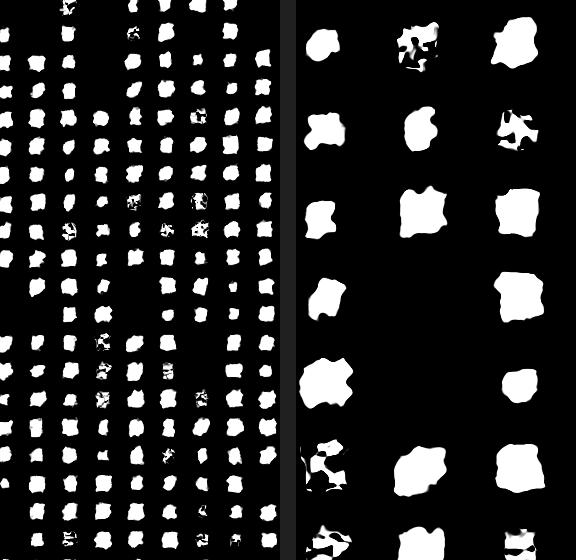
Left: the whole. Right: its middle third, enlarged.
Give the GLSL for this pattern, as a WebGL 2 fragment shader.

```glsl
#version 300 es
precision highp float;
// A grid of rough white blots on black, about 9 across and 20 down, slightly skewed.
// Each blot is a rounded box with cut diagonal corners and a noisy edge; hashes
// vary its size and place, erode some blots and leave a few cells empty.

uniform vec2 u_resolution;
out vec4 outColor;

float hash(vec2 p) {
    return fract(sin(dot(p, vec2(127.1, 311.7))) * 43758.5453);
}

float noise(vec2 p) {
    vec2 i = floor(p), f = fract(p);
    f = f * f * (3.0 - 2.0 * f);
    return mix(mix(hash(i), hash(i + vec2(1, 0)), f.x),
               mix(hash(i + vec2(0, 1)), hash(i + vec2(1, 1)), f.x), f.y);
}

float smoothMax(float a, float b, float k) {
    float h = max(k - abs(a - b), 0.0) / k;
    return max(a, b) + h * h * k * 0.25;
}

float roundedBox(vec2 p, vec2 halfSize, float radius) {
    vec2 q = abs(p) - halfSize + radius;
    return length(max(q, 0.0)) + min(max(q.x, q.y), 0.0) - radius;
}

// Signed distance to the blot of one cell; p is relative to the cell centre, y up.
float blot(vec2 p, vec2 id) {
    vec2 seed = id * 17.0;
    p -= 0.006 * (vec2(hash(id + 3.1), hash(id + 5.7)) - 0.5);

    // Uneven outline
    vec2 warp = vec2(noise(p * 75.0 + seed), noise(p * 75.0 + seed + 7.3));
    p += 0.012 * (warp - 0.5);

    // Mostly full-sized, with a few small or narrow blots
    float scale = 1.0 - 0.4 * pow(hash(id + 11.3), 5.0);
    float narrow = 1.0 - 0.35 * pow(hash(id + 13.9), 3.0);
    vec2 halfSize = scale * vec2(0.0275 * narrow, mix(0.026, 0.0305, hash(id + 19.2)));
    float d = roundedBox(p, halfSize, 0.009 * scale);

    // Slanted upper left and lower right corners
    float across = dot(p, vec2(-0.707, 0.707));
    float topCut = across - scale * mix(0.021, 0.037, hash(id + 23.4));
    float lowCut = -across - scale * mix(0.022, 0.042, hash(id + 29.8));
    d = smoothMax(d, max(topCut, lowCut), 0.006);

    // Notches and holes in worn blots
    if (hash(id + 37.6) < 0.1) {
        d = max(d, 0.018 * (noise(p * 115.0 + seed + 2.5) - 0.56));
    }
    return d + 0.0025 * (noise(p * 190.0 + seed) - 0.5);
}

void main() {
    // Canvas widths, measured down from the top left
    vec2 pos = vec2(gl_FragCoord.x, u_resolution.y - gl_FragCoord.y) / u_resolution.x;

    // Columns fan out downwards; rows rise to the right near the top
    float roughRow = (pos.y - 0.026) / 0.1;
    float column = (pos.x - 0.0156) / (0.1151 + 0.00016 * roughRow);
    float row = (pos.y - 0.026 + 0.0023 * column) / (0.1 + 0.00016 * column);
    vec2 cell = vec2(column, row);
    vec2 id = floor(cell + 0.5);
    vec2 local = (cell - id) * vec2(0.1165, -0.1005);

    // Single gaps, and some gaps two rows tall
    bool empty = hash(id + 41.5) < 0.045
              || hash(vec2(id.x, floor(id.y * 0.5)) + 53.2) < 0.03;

    float edge = 0.75 / u_resolution.x;
    float ink = empty ? 0.0 : 1.0 - smoothstep(-edge, edge, blot(local, id));
    outColor = vec4(vec3(ink), 1.0);
}
```
